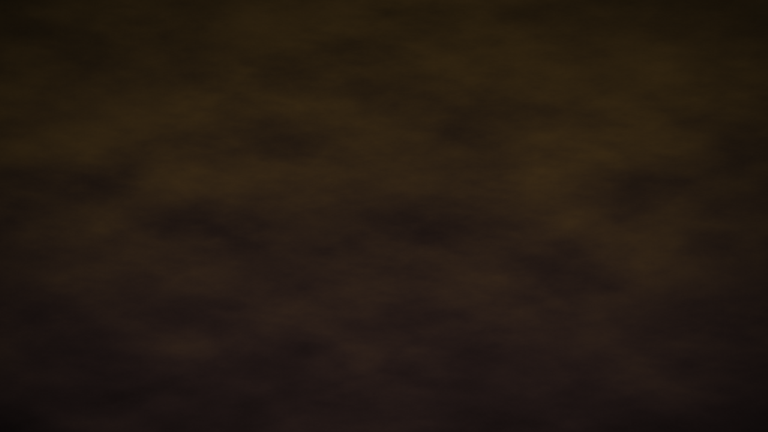
Write a Shadertoy shader that draws this texture.

```glsl
// Dim, smoky brown backdrop: horizontally stretched fractal noise drifts over
// a vertical blend from plum-brown (bottom) to olive-brown (top),
// darkened towards the borders by a soft vignette.

float hash(vec2 p) {
    return fract(sin(dot(p, vec2(127.1, 311.7))) * 43758.5453);
}

float valueNoise(vec2 p) {
    vec2 cell = floor(p);
    vec2 f = fract(p);
    f = f * f * (3.0 - 2.0 * f);
    float low = mix(hash(cell), hash(cell + vec2(1.0, 0.0)), f.x);
    float high = mix(hash(cell + vec2(0.0, 1.0)), hash(cell + vec2(1.0, 1.0)), f.x);
    return mix(low, high, f.y);
}

// Signed smoke of six octaves, slightly turned each time to hide the lattice
float fbm(vec2 p) {
    float sum = 0.0;
    float weight = 0.42;
    for (int i = 0; i < 6; i++) {
        sum += weight * (valueNoise(p) - 0.5);
        p = mat2(0.995, 0.1, -0.1, 0.995) * p * 2.03 + 17.3;
        weight *= 0.58;
    }
    return sum;
}

void mainImage(out vec4 fragColor, in vec2 fragCoord) {
    vec2 uv = fragCoord / iResolution.xy;
    vec2 p = fragCoord / iResolution.y;

    // Small flat wisps of smoke
    float smoke = fbm(p * vec2(4.6, 10.5) + 9.0);

    // Hue follows height, with thin smoke turning cooler
    float warmth = smoothstep(0.0, 1.0, uv.y + smoke * 0.65);
    vec3 plum = vec3(0.134, 0.094, 0.088);
    vec3 olive = vec3(0.160, 0.117, 0.054);
    vec3 color = mix(plum, olive, warmth);

    // Light and dark patches
    color *= 1.03 + smoke * 0.85;

    // Rounded vignette, with a brighter belt above the middle
    vec2 fromCenter = (uv - vec2(0.5, 0.54)) * 2.0;
    color *= 1.14 - 0.36 * pow(abs(fromCenter.x), 2.6) - 0.28 * pow(abs(fromCenter.y), 2.2);

    // Fine dither against banding
    color += (hash(floor(p * 288.0)) - 0.5) / 255.0;

    fragColor = vec4(color, 1.0);
}
```
